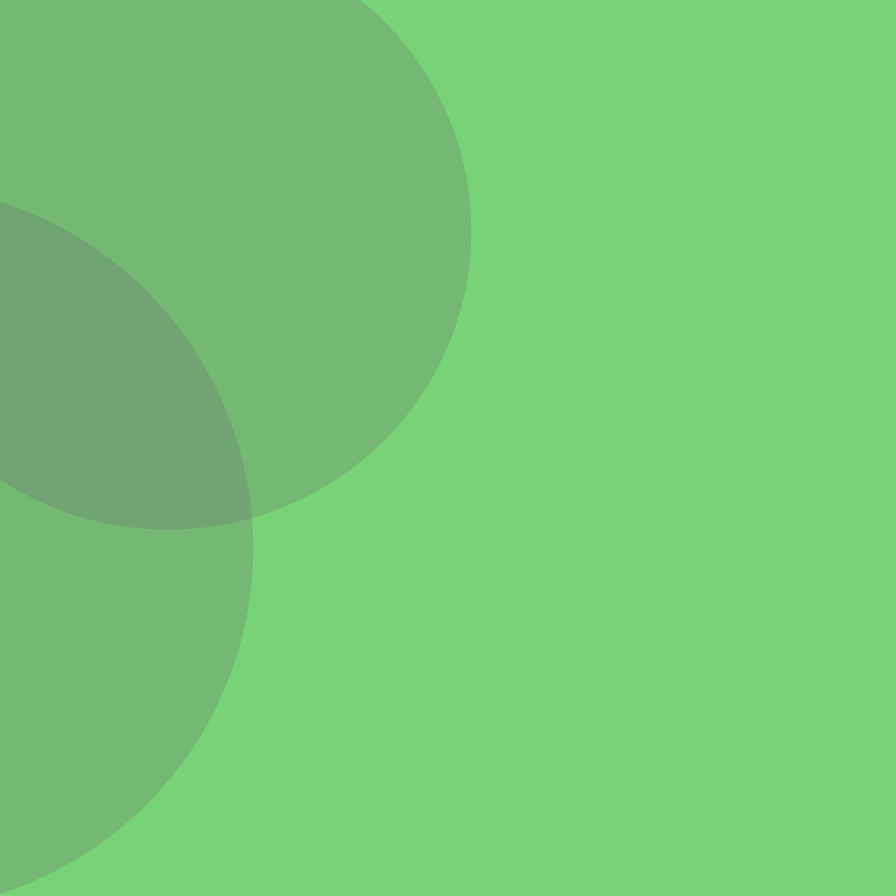
Reproduce this background procedurally as a WebGL 1 fragment shader.

```glsl
precision highp float;
// Two large translucent grey discs overlapping on a flat green ground.

uniform vec2 u_resolution;

const vec3 GROUND_GREEN = vec3(0.47, 0.822, 0.472);
const vec3 VEIL_GREY = vec3(0.40, 0.40, 0.405);
const float VEIL_OPACITY = 0.24;

// Centres and radii in canvas units
const vec2 UPPER_CENTRE = vec2(0.1875, 0.7422);
const vec2 UPPER_RADII = vec2(0.3385, 0.3333);
const vec2 LOWER_CENTRE = vec2(-0.1263, 0.3887);
const vec2 LOWER_RADII = vec2(0.4089, 0.4063);

// Approximate signed distance to a nearly round ellipse
float ellipseDistance(vec2 point, vec2 centre, vec2 radii) {
  return (length((point - centre) / radii) - 1.0) * min(radii.x, radii.y);
}

// Lays a translucent disc over a colour with a one-pixel soft edge
vec3 layDisc(vec3 under, vec2 point, vec2 centre, vec2 radii, float pixel) {
  float edge = ellipseDistance(point, centre, radii);
  float coverage = clamp(0.5 - edge / pixel, 0.0, 1.0);
  return mix(under, VEIL_GREY, VEIL_OPACITY * coverage);
}

void main() {
  vec2 point = gl_FragCoord.xy / u_resolution;
  float pixel = 1.0 / min(u_resolution.x, u_resolution.y);

  vec3 color = GROUND_GREEN;
  color = layDisc(color, point, UPPER_CENTRE, UPPER_RADII, pixel);
  color = layDisc(color, point, LOWER_CENTRE, LOWER_RADII, pixel);

  gl_FragColor = vec4(color, 1.0);
}
```
